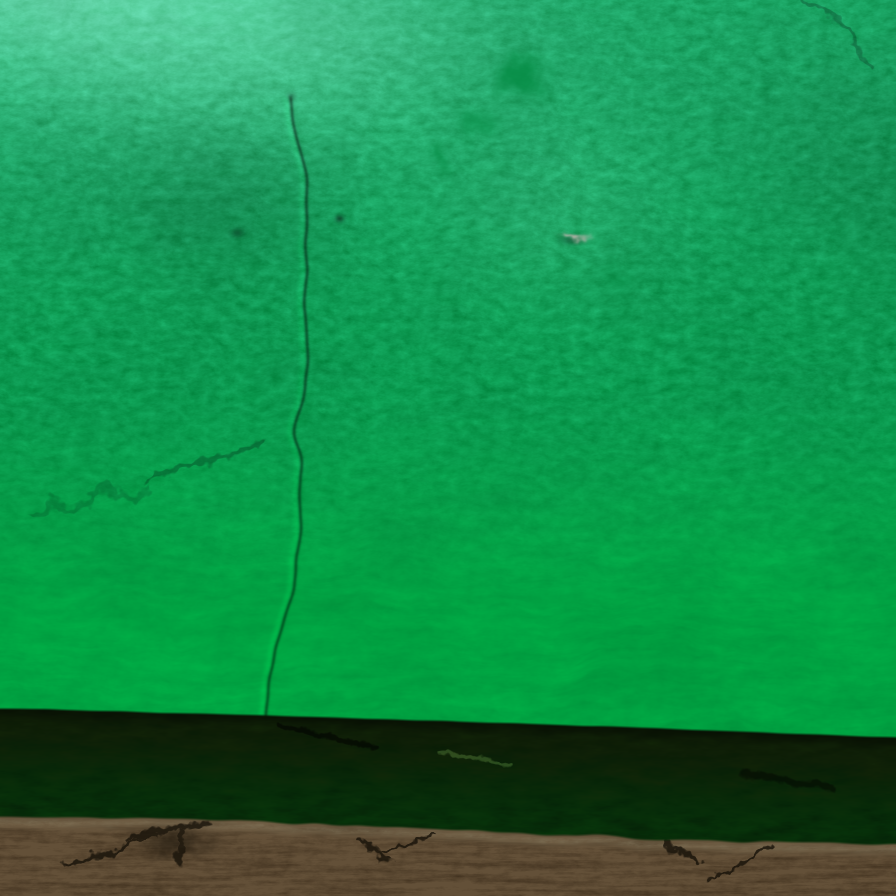
Give the GLSL for this texture, as a Shadertoy shader.

```glsl
const vec3 WALL_LOW = vec3(0.0, 0.635, 0.255);
const vec3 WALL_MID = vec3(0.045, 0.60, 0.315);
const vec3 WALL_HIGH = vec3(0.125, 0.655, 0.415);
const vec3 GLOW = vec3(0.42, 0.86, 0.69);
const vec3 MOSS = vec3(0.02, 0.55, 0.27);
const vec3 CHIP = vec3(0.68, 0.70, 0.65);
const vec3 BAND_TOP = vec3(0.055, 0.115, 0.025);
const vec3 BAND_LOW = vec3(0.025, 0.175, 0.035);
const vec3 WOOD = vec3(0.39, 0.315, 0.22);
const vec3 WOOD_DARK = vec3(0.24, 0.18, 0.11);
const vec3 WOOD_RIM = vec3(0.55, 0.50, 0.39);
const vec3 SOOT = vec3(0.09, 0.07, 0.035);
const float GRAIN = 0.15;
const float CRACK_WIDTH = 0.0022;

vec2 hashGradient(vec2 p) {
    vec3 q = fract(vec3(p.xyx) * vec3(0.1031, 0.1030, 0.0973));
    q += dot(q, q.yzx + 33.33);
    return fract((q.xx + q.yz) * q.zy) * 2.0 - 1.0;
}

float gradientNoise(vec2 p) {
    vec2 i = floor(p), f = p - i;
    vec2 u = f * f * f * (f * (f * 6.0 - 15.0) + 10.0);
    float a = dot(hashGradient(i), f);
    float b = dot(hashGradient(i + vec2(1, 0)), f - vec2(1, 0));
    float c = dot(hashGradient(i + vec2(0, 1)), f - vec2(0, 1));
    float d = dot(hashGradient(i + vec2(1, 1)), f - vec2(1, 1));
    return mix(mix(a, b, u.x), mix(c, d, u.x), u.y);
}

float fbm(vec2 p) {
    float sum = 0.0, amp = 0.6;
    for (int i = 0; i < 4; i++) {
        sum += amp * gradientNoise(p);
        p = mat2(1.9, 0.25, -0.25, 1.9) * p + 17.3;
        amp *= 0.6;
    }
    return sum;
}

// Soft elliptical spot
float spot(vec2 p, vec2 centre, vec2 radius) {
    vec2 d = (p - centre) / radius;
    return exp(-dot(d, d));
}

// Antialiased stroke between two points
float stroke(vec2 p, vec2 a, vec2 b, float width) {
    vec2 ab = b - a;
    float d = length(p - a - ab * clamp(dot(p - a, ab) / dot(ab, ab), 0.0, 1.0));
    return 1.0 - smoothstep(width * 0.4, width + 1.0 / iResolution.y, d);
}

float wallCrackX(float y) {
    float x = 0.298 + 0.038 * smoothstep(0.2, 0.42, y) + 0.006 * smoothstep(0.5, 0.6, y);
    x -= 0.018 * smoothstep(0.78, 0.9, y) + 0.009 * exp(-pow((y - 0.525) / 0.022, 2.0));
    return x + 0.005 * gradientNoise(vec2(3.7, y * 28.0));
}

vec3 paintedWall(vec2 p) {
    // Broad light: saturated below, pale towards the top left
    vec3 col = mix(WALL_LOW, WALL_MID, smoothstep(0.28, 0.6, p.y));
    col = mix(col, WALL_HIGH, smoothstep(0.55, 0.95, p.y) * (1.0 - 0.35 * p.x));
    float haze = fbm(p * 6.0);
    col = mix(col, GLOW, 0.85 * spot(p, vec2(0.08, 1.03), vec2(0.24, 0.11)));
    col = mix(col, GLOW, 0.5 * spot(p, vec2(0.29, 0.97), vec2(0.25, 0.12)));
    col = mix(col, GLOW, 0.15 * spot(p, vec2(0.62, 0.77), vec2(0.12, 0.1)));
    col *= 1.0 - 0.12 * spot(p, vec2(0.23, 0.77), vec2(0.13, 0.08));
    col *= 1.0 - 0.12 * spot(p, vec2(1.0, 0.8), vec2(0.16, 0.12));
    col *= 1.0 + 0.09 * haze;

    // Roughness turns into flat brush streaks lower down
    float rough = smoothstep(0.3, 0.62, p.y);
    float calm = spot(p, vec2(0.2, 1.0), vec2(0.3, 0.1));
    float pits = fbm(p * vec2(58.0, 100.0) + haze);
    float streaks = fbm(vec2(p.x * 10.0, p.y * 58.0 + 2.0 * haze));
    col *= 1.0 + GRAIN * (pits * mix(0.45, 1.8, rough) * (1.0 - 0.6 * calm) + streaks * mix(0.85, 0.35, rough));
    col.rb += 0.07 * pits * rough;

    // Mossy stains and small marks
    vec2 w = p + 0.035 * vec2(fbm(p * 22.0), fbm(p * 22.0 + 40.0));
    float stain = spot(w, vec2(0.58, 0.913), vec2(0.024, 0.02));
    stain += 0.55 * spot(w, vec2(0.535, 0.862), vec2(0.02, 0.016));
    stain += 0.6 * spot(w, vec2(0.488, 0.824), vec2(0.012, 0.018));
    stain += 0.4 * spot(w, vec2(0.69, 0.69), vec2(0.012, 0.02));
    col = mix(col, MOSS, min(stain, 0.85));
    col *= 1.0 - 0.5 * spot(p, vec2(0.379, 0.756), vec2(0.005, 0.004));
    col *= 1.0 - 0.3 * spot(p, vec2(0.265, 0.74), vec2(0.007, 0.005));
    col *= 1.0 - 0.35 * spot(p, vec2(0.638, 0.732), vec2(0.012, 0.005));
    col = mix(col, CHIP, 0.9 * spot(w, vec2(0.642, 0.738), vec2(0.009, 0.005)));

    // Faint scratches and the long vertical crack
    col *= 1.0 - 0.15 * stroke(w, vec2(0.03, 0.43), vec2(0.17, 0.455), 0.004);
    col *= 1.0 - 0.25 * stroke(w, vec2(0.17, 0.465), vec2(0.29, 0.502), 0.004);
    col *= 1.0 - 0.22 * stroke(w, vec2(0.9, 1.0), vec2(0.98, 0.93), 0.003);
    float dx = p.x - wallCrackX(p.y);
    float span = 1.0 - smoothstep(0.888, 0.896, p.y);
    col *= 1.0 - 0.4 * span * exp(-pow(dx / CRACK_WIDTH, 2.0));
    col *= 1.0 + 0.10 * span * exp(-pow((dx + 0.005) / 0.004, 2.0));
    return col * (1.0 - 0.25 * spot(p, vec2(0.325, 0.892), vec2(0.005)));
}

vec3 darkBand(vec2 p, float height) {
    float grain = fbm(p * vec2(22.0, 75.0));
    vec3 col = mix(BAND_LOW, BAND_TOP, smoothstep(0.15, 0.9, height + 0.5 * grain));
    col *= 1.0 + 0.5 * grain;
    col *= 1.0 - 0.4 * smoothstep(0.86, 1.0, height);
    vec2 w = p + 0.008 * fbm(p * 40.0);
    col *= 1.0 - 0.55 * stroke(w, vec2(0.31, 0.19), vec2(0.42, 0.166), 0.003);
    col += vec3(0.13, 0.17, 0.09) * stroke(w, vec2(0.49, 0.16), vec2(0.57, 0.147), 0.002);
    return col * (1.0 - 0.45 * stroke(w, vec2(0.83, 0.137), vec2(0.93, 0.12), 0.005));
}

vec3 woodPlank(vec2 p, float depth) {
    float grain = fbm(vec2(p.x * 9.0, p.y * 130.0));
    float fibre = fbm(p * vec2(70.0, 160.0));
    vec3 col = mix(WOOD, WOOD_DARK, clamp(0.22 + 1.1 * grain + 0.6 * fibre, 0.0, 1.0));
    col = mix(col, WOOD_RIM, 0.55 * exp(-pow((depth - 0.006) / 0.006, 2.0)) * (0.7 + fibre));
    // Branching splits and soot
    vec2 w = p + 0.022 * vec2(fbm(p * 35.0), fbm(p * 35.0 + 9.0));
    float split = stroke(w, vec2(0.07, 0.035), vec2(0.17, 0.065), 0.003);
    split = max(split, stroke(w, vec2(0.15, 0.065), vec2(0.235, 0.08), 0.005));
    split = max(split, stroke(w, vec2(0.20, 0.068), vec2(0.20, 0.035), 0.005));
    split = max(split, stroke(w, vec2(0.40, 0.066), vec2(0.435, 0.035), 0.003));
    split = max(split, stroke(w, vec2(0.43, 0.045), vec2(0.48, 0.07), 0.002));
    split = max(split, stroke(w, vec2(0.74, 0.06), vec2(0.78, 0.038), 0.003));
    split = max(split, stroke(w, vec2(0.79, 0.015), vec2(0.86, 0.055), 0.002));
    split = max(split, 0.7 * spot(w, vec2(0.195, 0.06), vec2(0.035, 0.012)));
    return mix(col, SOOT, 0.82 * split);
}

void mainImage(out vec4 fragColor, in vec2 fragCoord) {
    vec2 p = fragCoord / iResolution.xy;
    float soft = 0.0012 + 0.7 / iResolution.y;
    float wallEdge = 0.209 - 0.032 * pow(p.x, 1.2) + 0.001 * gradientNoise(vec2(p.x * 25.0, 1.5));
    float woodEdge = 0.088 - 0.03 * smoothstep(0.05, 1.0, p.x) + 0.004 * gradientNoise(vec2(p.x * 22.0, 8.5));
    vec3 band = darkBand(p, (p.y - woodEdge) / (wallEdge - woodEdge));
    vec3 col = mix(woodPlank(p, woodEdge - p.y), band, smoothstep(-soft, soft, p.y - woodEdge));
    col = mix(col, paintedWall(p), smoothstep(-soft, soft, p.y - wallEdge));
    fragColor = vec4(clamp(col, 0.0, 1.0), 1.0);
}
```
